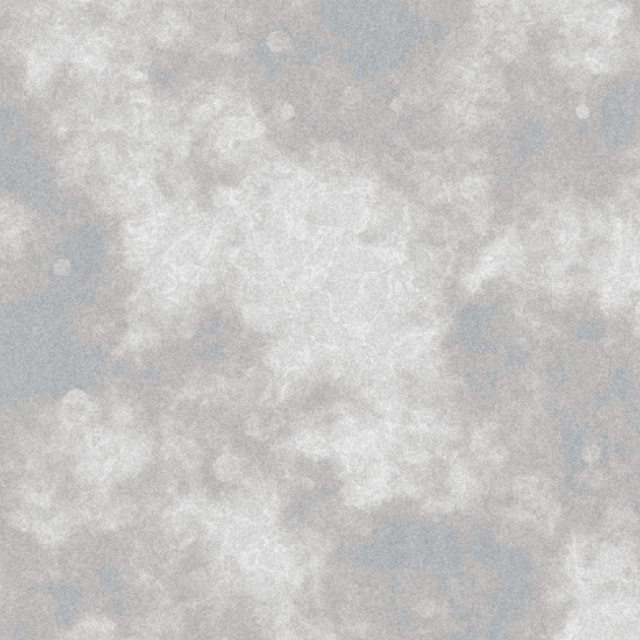
This texture is drawn by a Shadertoy shader. Its source:

```glsl
// Weathered pale plaster: cloudy white coating and round blots over blue-grey metal.

const vec3 METAL = vec3(0.698, 0.713, 0.724);
const vec3 PRIMER = vec3(0.735, 0.725, 0.720);
const vec3 CHALK = vec3(0.872, 0.872, 0.871);

const float CLOUD_SCALE = 6.0;      // cloud cells across the canvas
const float CLOUD_WARP = 0.11;
const float MOTTLE_SCALE = 42.0;
const float MOTTLE_AMOUNT = 0.20;
const vec2 PRIMER_RANGE = vec2(0.340, 0.385);
const vec2 CHALK_RANGE = vec2(0.380, 0.740);

const float BLOT_GRID = 10.0;       // cells across for the distinct discs
const float BLOT_CHANCE = 0.30;
const float CLUMP_GRID = 12.0;      // coarsest layer of faint overlapping clumps
const float CLUMP_CHANCE = 0.55;
const float CLUMP_LIFT = 0.050;
const float EDGE_WOBBLE = 0.010;

const float GRAIN_SCALE = 470.0;
const float GRAIN_AMOUNT = 0.125;
const float VEIN_AMOUNT = 0.045;
const float STREAK_AMOUNT = 0.022;

float hash(vec2 p) {
    vec3 q = fract(p.xyx * 0.1031);
    q += dot(q, q.yzx + 33.33);
    return fract((q.x + q.y) * q.z);
}

float valueNoise(vec2 p) {
    vec2 cell = floor(p);
    vec2 f = fract(p);
    f = f * f * (3.0 - 2.0 * f);
    float low = mix(hash(cell), hash(cell + vec2(1, 0)), f.x);
    float high = mix(hash(cell + vec2(0, 1)), hash(cell + vec2(1, 1)), f.x);
    return mix(low, high, f.y);
}

// Rotated octaves, normalised to 0..1
float fbm(vec2 p, int octaves) {
    const mat2 TURN = mat2(1.6, 1.2, -1.2, 1.6);
    float sum = 0.0, total = 0.0, weight = 1.0;
    for (int i = 0; i < octaves; i++) {
        sum += weight * valueNoise(p);
        total += weight;
        weight *= 0.58;
        p = TURN * p + 17.3;
    }
    return sum / total;
}

// Scattered discs: x = coverage, y = random strength of the strongest disc
vec2 discs(vec2 p, float chance, vec2 radii, float softness, float seed) {
    vec2 cell = floor(p);
    vec2 best = vec2(0.0);
    for (int y = -1; y <= 1; y++)
    for (int x = -1; x <= 1; x++) {
        vec2 id = cell + vec2(x, y) + seed;
        if (hash(id + 3.7) > chance) continue;
        vec2 centre = id - seed + vec2(hash(id + 11.1), hash(id + 29.5));
        float size = hash(id + 47.9);
        float radius = mix(radii.x, radii.y, size);
        float cover = 1.0 - smoothstep(radius - softness, radius + softness, length(p - centre));
        float strength = hash(id + 71.3);
        if (cover * (0.3 + strength) > best.x * (0.3 + best.y)) best = vec2(cover, strength);
    }
    return best;
}

void mainImage(out vec4 fragColor, in vec2 fragCoord) {
    vec2 uv = fragCoord / iResolution.y;

    // Coating thickness: warped clouds with a finer mottle
    vec2 warp = vec2(fbm(uv * 9.0 + 5.2, 5), fbm(uv * 9.0 + 41.8, 5)) - 0.5;
    vec2 cloudPoint = uv + CLOUD_WARP * warp;
    float coat = fbm(cloudPoint * CLOUD_SCALE + 8.4, 7);
    float mottle = fbm((uv + 0.4 * CLOUD_WARP * warp) * MOTTLE_SCALE + 90.0, 4) - 0.5;
    coat += MOTTLE_AMOUNT * mottle;

    // Faint clumps with ragged rims, sparser on bare metal
    vec2 wobble = vec2(fbm(uv * 48.0 + 13.0, 4), fbm(uv * 48.0 + 63.0, 4)) - 0.5;
    vec2 ragged = uv + EDGE_WOBBLE * 4.0 * wobble;
    float clumpArea = smoothstep(0.31, 0.43, coat);
    float grid = CLUMP_GRID;
    for (int i = 0; i < 3; i++) {
        vec2 clump = discs(ragged * grid, CLUMP_CHANCE, vec2(0.2, 0.5), 0.03, 31.0 * float(i + 1));
        coat += CLUMP_LIFT * clump.x * clump.y * clumpArea;
        grid *= 1.7;
    }

    // Distinct round blots, visible where the coating is thinner
    vec2 blotPoint = uv + EDGE_WOBBLE * wobble;
    vec2 blot = discs(blotPoint * BLOT_GRID, BLOT_CHANCE, vec2(0.10, 0.23), 0.014, 150.0);
    float blotCoat = mix(0.48, 0.61, blot.y) + 0.2 * mottle;
    coat = mix(coat, max(coat, blotCoat), 0.9 * blot.x);

    // Metal, warm primer, chalk
    float streak = valueNoise(uv * vec2(70.0, 5.0)) - 0.5;
    float chalk = smoothstep(CHALK_RANGE.x, CHALK_RANGE.y, coat);
    vec3 color = METAL + STREAK_AMOUNT * streak;
    color = mix(color, PRIMER, smoothstep(PRIMER_RANGE.x, PRIMER_RANGE.y, coat));
    color = mix(color, CHALK, chalk);

    // Thin bright veins through the chalk
    float ridge = abs(fbm(cloudPoint * 26.0 + 33.0, 4) - 0.5);
    float vein = 1.0 - smoothstep(0.0, 0.09, ridge);
    color += VEIN_AMOUNT * (vein - 0.4) * chalk;

    // Fine sandy grain
    float grain = 0.65 * valueNoise(uv * GRAIN_SCALE) + 0.35 * valueNoise(uv * GRAIN_SCALE * 0.53 + 7.0);
    color += GRAIN_AMOUNT * (grain - 0.5);

    fragColor = vec4(clamp(color, 0.0, 1.0), 1.0);
}
```
